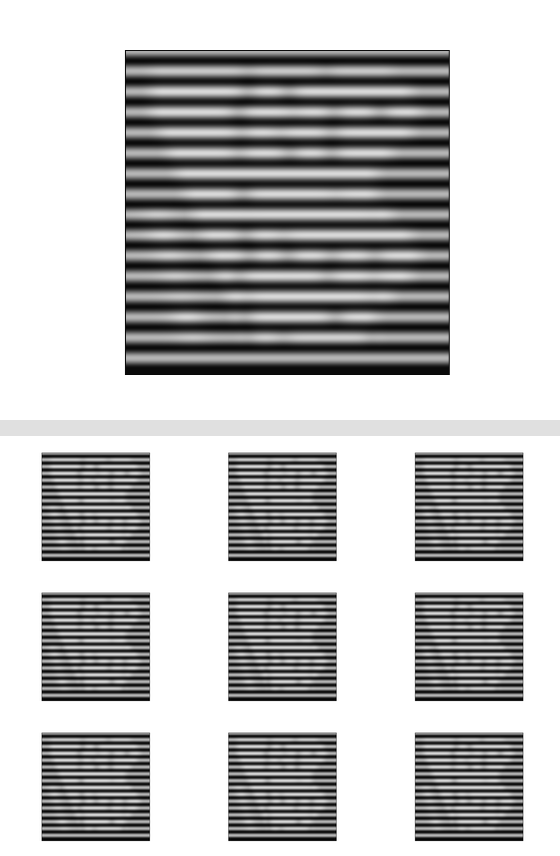
Top: one tile. Bottom: repeated 3 by 3.
Write a WebGL 1 fragment shader that draws this pattern.

```glsl
precision highp float;
// Draws a framed square of soft horizontal grey bands on a white ground.
// A cosine makes the bands; slanted windows and hashed gaps brighten parts of
// each band. The plain white margin wraps cleanly on every side.

uniform vec2 u_resolution;

const float TAU = 6.283185;
const float BANDS = 15.8;        // bands from the top to the bottom of the square
const float HALF_SIDE = 0.3855;  // in canvas heights
const float FRAME_HALF = 0.0012;
const vec2 CENTRE = vec2(0.684, 0.494);

float hash(vec2 p) {
  return fract(sin(dot(p, vec2(12.99, 78.23))) * 4375.85);
}

float bell(float x, float centre, float width) {
  float k = (x - centre) / width;
  return exp(-k * k);
}

// Soft window between two limits
float window(float x, float left, float right) {
  return smoothstep(left - 0.03, left + 0.05, x)
       * (1.0 - smoothstep(right - 0.05, right + 0.03, x));
}

// Fades in the random gaps along one band
float gaps(float x, float row) {
  float keep = 1.0;
  for (int i = 0; i < 4; i++) {
    float column = float(i);
    float shift = 0.04 * (hash(vec2(row, column + 9.0)) - 0.5);
    float strength = smoothstep(0.3, 0.8, hash(vec2(row, column)));
    keep *= 1.0 - 0.9 * strength * bell(x, 0.365 + 0.135 * column + shift, 0.035);
  }
  return keep;
}

// Extra brightness of one band, 0 to 1; rows count from the top
float bandLift(float x, float row) {
  float left = 0.07 + 0.026 * max(row - 3.0, 0.0);
  float right = 0.85 + 0.07 * cos(TAU * (row - 3.0) / 7.0);
  float body = window(x, left, right) * gaps(x, row);
  float side = step(7.5, row) * (0.4 + 0.6 * hash(vec2(row, 21.0)))
             * bell(x, 0.1 + 0.018 * (row - 8.0), 0.055);
  float ends = smoothstep(0.0, 2.0, row) * (1.0 - smoothstep(13.5, 15.0, row));
  return ends * max(body, side);
}

// Grey of the bands; q.x runs right and q.y runs down, both 0 to 1
float bands(vec2 q) {
  float t = min(q.y * BANDS, 15.5);
  float row = floor(t);
  float lift = mix(bandLift(q.x, row), bandLift(q.x, row + 1.0),
                   smoothstep(0.25, 0.75, fract(t)));
  float wave = 0.5 + 0.5 * cos(TAU * t);
  return mix(mix(0.04, 0.09, lift), mix(0.71, 0.85, lift), wave);
}

void main() {
  float pixel = 1.0 / u_resolution.y;
  vec2 p = gl_FragCoord.xy * pixel - CENTRE;
  float d = max(abs(p.x), abs(p.y)) - HALF_SIDE;

  // Bands inside the square, white outside
  vec2 q = clamp(vec2(p.x, -p.y) / (2.0 * HALF_SIDE) + 0.5, 0.0, 1.0);
  float inside = 1.0 - smoothstep(-0.5 * pixel, 0.5 * pixel, d);
  float grey = mix(1.0, bands(q), inside);

  // Thin dark frame
  float frame = 1.0 - smoothstep(-0.5 * pixel, 0.5 * pixel, abs(d) - FRAME_HALF);
  grey = mix(grey, 0.02, frame);

  gl_FragColor = vec4(vec3(grey), 1.0);
}
```
